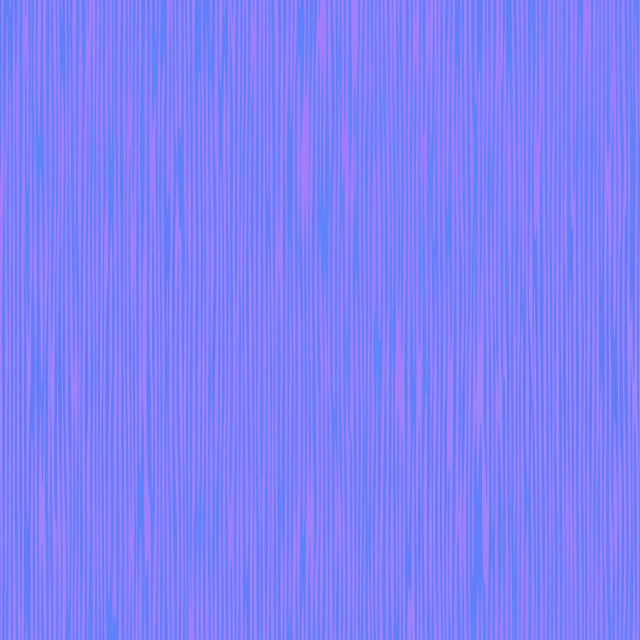
A WebGL 2 fragment shader for this texture map:

```glsl
#version 300 es
precision highp float;
// Normal map of a finely brushed surface with upright grooves.
// A stretched noise field is cut at zero into left- and right-facing flanks,
// and a slow lean field tilts the flank normals up or down.

uniform vec2 u_resolution;
out vec4 fragColor;

const float TAU = 6.2831853;
const int TAPS = 8;

const vec3 FLAT_NORMAL = vec3(0.505, 0.502, 0.98);
const float FLANK_SLOPE = 0.131;
const vec2 LEAN_TILT = vec2(0.017, -0.025);
const float GROOVE_COUNT = 146.0;

// Integer hash of a lattice cell, from 0 to 1
float hash(ivec2 cell) {
    uvec2 q = uvec2(cell) * uvec2(1597u, 3813u);
    uint h = (q.x ^ (q.y << 8u)) * 74699u;
    h = (h ^ (h >> 15u)) * 48271u;
    h = (h ^ (h >> 13u)) * 69621u;
    h ^= h >> 16u;
    return float(h & 65535u) / 65536.0;
}

// Slope contribution of one lattice corner
float corner(ivec2 cell, vec2 offset) {
    float angle = TAU * hash(cell);
    return dot(vec2(cos(angle), sin(angle)), offset);
}

// Gradient noise, roughly -0.7 to 0.7
float gradientNoise(vec2 p) {
    ivec2 cell = ivec2(floor(p));
    vec2 f = fract(p);
    vec2 w = f * f * f * (f * (f * 6.0 - 15.0) + 10.0);
    float low = mix(corner(cell, f),
                    corner(cell + ivec2(1, 0), f - vec2(1.0, 0.0)), w.x);
    float high = mix(corner(cell + ivec2(0, 1), f - vec2(0.0, 1.0)),
                     corner(cell + ivec2(1, 1), f - vec2(1.0, 1.0)), w.x);
    return mix(low, high, w.y);
}

// Signed groove field: loose regular spacing broken up by long streaks
float grooveField(vec2 p, float count) {
    float drift = 5.0 * gradientNoise(p * vec2(38.0, 2.0) + 7.3);
    float carrier = sin(TAU * count * p.x + drift);
    float streaks = gradientNoise(p * vec2(1.7 * count, 3.7));
    float wisps = gradientNoise(p * vec2(1.1 * count, 5.3) + vec2(31.7, 12.4));
    return 0.42 * carrier + 0.85 * streaks + 0.6 * wisps - 0.02;
}

// Mean flank direction over one pixel width, -1 to 1
float flankSide(vec2 p, float count, float width) {
    float total = 0.0;
    for (int i = 0; i < TAPS; i++) {
        float shift = (float(i) + 0.5) / float(TAPS) - 0.5;
        float field = grooveField(p + vec2(shift * width, 0.0), count);
        total += 2.0 * smoothstep(-0.04, 0.04, field) - 1.0;
    }
    return total / float(TAPS);
}

// Slow tilt of the grooves with a little variation between strands
float grooveLean(vec2 p) {
    float broad = gradientNoise(p * vec2(3.0, 2.4) + 4.6);
    float strand = gradientNoise(p * vec2(70.0, 4.0) + 19.2);
    return clamp(1.7 * broad + 1.2 * strand, -1.2, 1.2);
}

void main() {
    vec2 uv = gl_FragCoord.xy / u_resolution;
    float side = flankSide(uv, GROOVE_COUNT, 1.0 / u_resolution.x);
    float lean = grooveLean(uv);

    vec2 tilt = vec2(FLANK_SLOPE, 0.0) + LEAN_TILT * lean;
    vec3 color = FLAT_NORMAL + vec3(side * tilt, 0.0);
    fragColor = vec4(color, 1.0);
}
```
